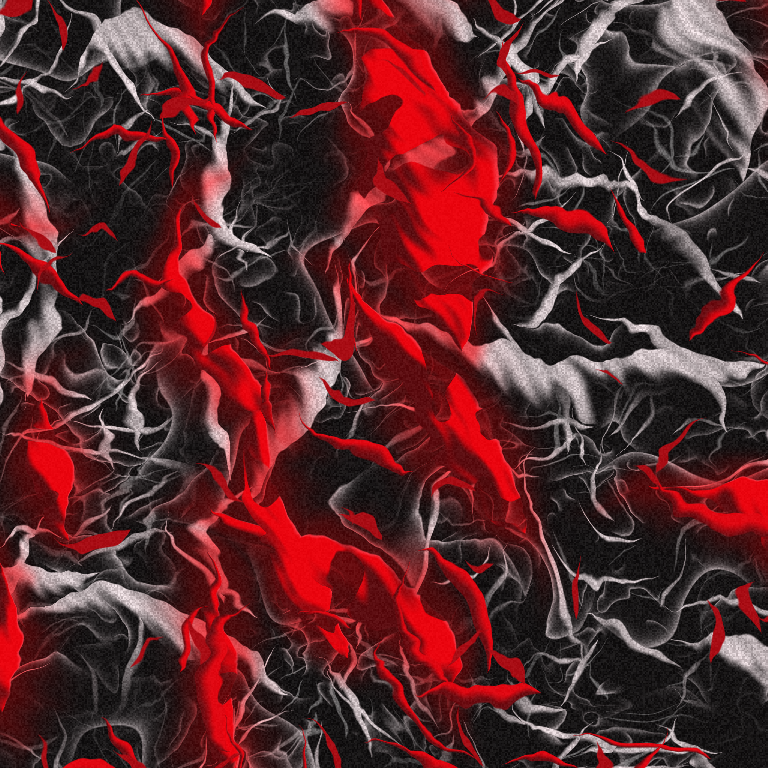
This texture is drawn by a WebGL 2 fragment shader. Its source:

```glsl
#version 300 es
precision highp float;
// Torn red and ash-grey shards with thin wiry folds over a grainy black ground.

uniform vec2 u_resolution;
out vec4 fragColor;

const float TAU = 6.28319;
const float DIAGONAL = -0.95;   // main direction of the shards
const float EDGE = 0.0011;      // edge softness in canvas units

float hash(vec2 p) {
    vec3 q = fract(p.xyx * vec3(0.1031, 0.1030, 0.0973));
    q += dot(q, q.yzx + 33.33);
    return fract((q.x + q.y) * q.z);
}

vec2 rotate(vec2 v, float angle) {
    float c = cos(angle), s = sin(angle);
    return vec2(c * v.x + s * v.y, c * v.y - s * v.x);
}

float cornerSlope(vec2 corner, vec2 offset) {
    float a = TAU * hash(corner);
    return dot(vec2(cos(a), sin(a)), offset);
}

// Gradient noise, roughly -0.7 to 0.7
float noise(vec2 p) {
    vec2 i = floor(p), f = p - i, e = vec2(1.0, 0.0);
    vec2 u = f * f * f * (f * (f * 6.0 - 15.0) + 10.0);
    float low = mix(cornerSlope(i, f), cornerSlope(i + e.xy, f - e.xy), u.x);
    float high = mix(cornerSlope(i + e.yx, f - e.yx), cornerSlope(i + e.xx, f - e.xx), u.x);
    return mix(low, high, u.y);
}

vec2 warp(vec2 p, float freq, float amount) {
    return p + amount * vec2(noise(p * freq + 11.3), noise(p * freq + 47.9));
}

// Bent tapering blade: x = signed distance, y = position across from -1 to 1
vec2 blade(vec2 q, float len, float wide, float bend) {
    float t = q.x / len;
    float y = q.y - bend * len * t * t;
    float halfWidth = wide * (1.0 - t * t) * (1.0 + 0.6 * t);
    float d = max(abs(y) - halfWidth, (abs(t) - 1.0) * len);
    return vec2(d, clamp(y / max(halfWidth, 0.001), -1.0, 1.0));
}

// Nearest scattered blade; banding gathers them along diagonal lanes
vec2 shards(vec2 p, float cells, float aspect, float spread, float density, float banding, float seed) {
    vec2 nearest = vec2(1.0, 0.0), g = p * cells, home = floor(g);
    for (int j = -2; j <= 2; j++)
    for (int i = -2; i <= 2; i++) {
        vec2 cell = home + vec2(i, j), id = cell + seed;
        vec2 centre = cell + vec2(hash(id), hash(id + 57.3));
        float lane = cos(TAU * (dot(centre / cells, vec2(0.81, 0.58)) - 0.62) / 0.4);
        if (hash(id + 7.7) > density * (1.0 + banding * lane)) continue;
        float len = mix(0.5, 1.4, hash(id + 3.1));
        float wide = len * aspect * mix(0.4, 1.6, hash(id + 21.4));
        float angle = DIAGONAL + spread * (hash(id + 9.2) - 0.5);
        vec2 b = blade(rotate(g - centre, angle), len, wide, 0.9 * (hash(id + 15.8) - 0.5));
        b.x /= cells;
        if (b.x < nearest.x) nearest = b;
    }
    return nearest;
}

float cover(float d) {
    return 1.0 - smoothstep(-EDGE, EDGE, d);
}

// Contour that is crisp on one side and fades quickly on the other, in broken patches
float fold(vec2 p, float freq, float fade, float seed) {
    float n = noise(p * freq + seed) / freq;
    float patches = smoothstep(0.0, 0.22, noise(p * freq * 0.6 + seed * 1.7));
    return patches * smoothstep(-EDGE, EDGE, n) * exp(-max(n, 0.0) / fade);
}

// Shard body that is bright at one edge and dissolves towards the other
float veil(vec2 shard, float texture_) {
    return cover(shard.x) * smoothstep(-0.9, 0.4, shard.y + texture_);
}

void main() {
    vec2 uv = gl_FragCoord.xy / min(u_resolution.x, u_resolution.y);
    vec2 p = warp(warp(uv, 4.0, 0.06), 13.0, 0.022);
    vec2 ragged = warp(warp(p, 30.0, 0.011), 75.0, 0.003);
    float streak = noise(rotate(p, DIAGONAL) * vec2(9.0, 55.0));
    float cloud = noise(p * 11.0 + 5.0);
    float tangle = smoothstep(-0.35, 0.3, noise(uv * 4.5 + 70.0));

    // Black ground with faint scratches
    vec3 col = vec3(0.085, 0.077, 0.079);
    float scratch = cover(shards(ragged, 26.0, 0.045, 4.0, 0.4, 0.0, 510.0).x);
    col += scratch * mix(0.06, 0.3, tangle);

    // Grey folds, shards and wires
    float smoke = 0.9 * fold(p, 5.0, 0.006, 8.0);
    smoke = max(smoke, fold(ragged, 9.0, 0.005, 31.0));
    smoke = max(smoke, tangle * fold(warp(ragged, 20.0, 0.02), 16.0, 0.0035, 63.0));
    smoke = max(smoke, tangle * fold(ragged, 30.0, 0.002, 95.0));
    vec2 ash = shards(ragged, 5.0, 0.15, 3.0, 0.3, -0.3, 140.0);
    smoke = max(smoke, veil(ash, 1.3 * streak + 1.3 * cloud));
    vec2 sliver = shards(ragged, 10.0, 0.075, 3.6, 0.3, 0.0, 230.0);
    smoke = max(smoke, veil(sliver, 0.3 + streak));
    vec2 wire = shards(ragged, 19.0, 0.06, 5.0, 0.38, 0.0, 610.0);
    smoke = max(smoke, tangle * veil(wire, 0.4));
    vec3 grey = vec3(0.73, 0.685, 0.695) * (1.0 + 0.4 * streak);
    col = mix(col, grey, clamp(smoke, 0.0, 1.0));

    // Red glow, then red shards with dark hollows
    vec2 flame = shards(ragged, 5.0, 0.17, 1.1, 0.32, 0.8, 320.0);
    vec2 splinter = shards(ragged, 13.0, 0.1, 2.2, 0.16, 0.5, 410.0);
    vec2 fleck = shards(ragged, 30.0, 0.16, 3.0, 0.06, 0.3, 710.0);
    float reach = max(flame.x, 0.0) / 0.036;
    float glow = exp(-reach * reach);
    col = mix(col, col * vec3(0.85, 0.35, 0.37) + vec3(0.24, 0.02, 0.025), glow);
    float light = smoothstep(-0.9, 0.5, flame.y + 1.9 * streak + 2.2 * cloud);
    vec3 red = mix(vec3(0.36, 0.05, 0.065), vec3(0.92, 0.02, 0.06), light);
    red += vec3(0.05, 0.2, 0.21) * smoothstep(0.85, 1.0, flame.y) * light;
    float hollow = smoothstep(0.2, 0.23, noise(ragged * 17.0 + 90.0));
    col = mix(col, red, cover(flame.x) * (1.0 - 0.85 * hollow));
    vec3 ember = mix(vec3(0.42, 0.05, 0.07), vec3(0.88, 0.03, 0.07), smoothstep(-0.7, 0.5, splinter.y + cloud));
    col = mix(col, ember, cover(splinter.x));
    col = mix(col, vec3(0.66, 0.05, 0.08), cover(fleck.x));

    // Film grain, weaker on saturated red
    float grain = hash(floor(uv * 512.0) + 0.5) - 0.5;
    float redness = clamp(col.r - col.g, 0.0, 1.0);
    col += grain * mix(0.08 + 0.22 * col.g, 0.03, redness);
    fragColor = vec4(clamp(col, 0.0, 1.0), 1.0);
}
```
